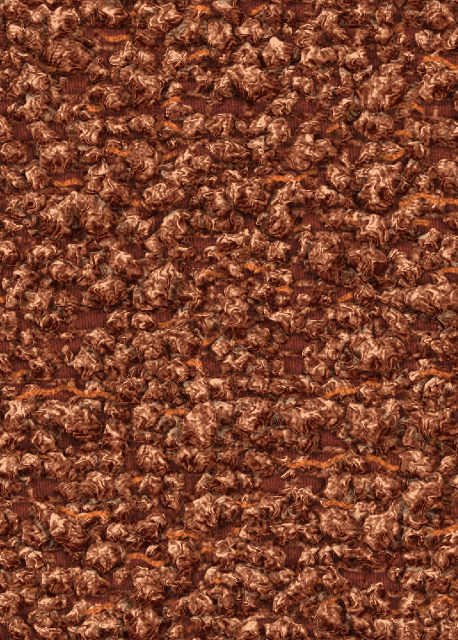
This texture is drawn by a WebGL 1 fragment shader. Its source:

```glsl
precision highp float;
// Copper boucle cloth: rows of ribbed maroon weave and stray orange threads,
// crowded by three sizes of folded yarn curls scattered on jittered cells.
// Each curl is softly lit from above and combed with fine curved filaments.

uniform vec2 u_resolution;

// Yarn colours, dark to light
const vec3 SHADOW = vec3(0.22, 0.055, 0.03);
const vec3 UMBER  = vec3(0.34, 0.11, 0.06);
const vec3 RUST   = vec3(0.48, 0.22, 0.13);
const vec3 COPPER = vec3(0.62, 0.34, 0.22);
const vec3 ROSE   = vec3(0.73, 0.46, 0.34);
const vec3 AMBER  = vec3(0.84, 0.54, 0.37);
const vec3 GLINT  = vec3(0.95, 0.74, 0.58);
const vec3 MAROON = vec3(0.46, 0.19, 0.14);
const vec3 ORANGE = vec3(0.92, 0.47, 0.22);

// Sizes in canvas heights
const float ROWS = 27.0;
const float BARS = 17.0;
const float RIBS = 210.0;
const float STRANDS = 300.0;
const float GRAIN = 360.0;
const float WARP = 0.010;
const vec3 LIGHT = vec3(-0.2, 0.6, 0.77);

float hash(vec2 p) {
  return fract(sin(dot(p, vec2(127.1, 311.7))) * 43758.55);
}

vec2 hash2(vec2 p) {
  return vec2(hash(p), hash(p + 57.3));
}

float noise(vec2 p) {
  vec2 i = floor(p), f = fract(p);
  f = f * f * (3.0 - 2.0 * f);
  return mix(mix(hash(i), hash(i + vec2(1.0, 0.0)), f.x),
             mix(hash(i + vec2(0.0, 1.0)), hash(i + 1.0), f.x), f.y);
}

vec3 yarnColour(float t) {
  vec3 c = mix(SHADOW, UMBER, smoothstep(0.0, 0.14, t));
  c = mix(c, RUST, smoothstep(0.14, 0.36, t));
  c = mix(c, COPPER, smoothstep(0.36, 0.58, t));
  c = mix(c, ROSE, smoothstep(0.58, 0.72, t));
  c = mix(c, AMBER, smoothstep(0.72, 0.82, t));
  return mix(c, GLINT, smoothstep(0.82, 0.96, t));
}

// Ribbed bars between knotted gaps
vec3 weave(vec2 p, float grain) {
  float y = p.y * ROWS;
  float row = floor(y), v = fract(y) - 0.5;
  float x = p.x * BARS + 9.0 * hash(vec2(row, 3.0));
  float u = fract(x) - 0.5;
  float kind = hash(vec2(floor(x), row));

  float knot = noise(p * vec2(100.0, 150.0));
  vec3 colour = yarnColour(0.75 * knot + 0.6 * grain - 0.30);

  float halfWidth = mix(0.3, 0.52, kind);
  float bar = smoothstep(0.0, 0.08, halfWidth - abs(u)) * smoothstep(0.43, 0.30, abs(v));
  float rib = 0.5 + 0.5 * sin(6.2832 * (p.x * RIBS + 0.8 * v + kind));
  float dome = 1.05 - 2.8 * v * v;
  return mix(colour, MAROON * dome * (0.62 + 0.26 * rib + 0.45 * grain), bar);
}

// Loose bright threads running along some rows
vec3 addThreads(vec3 colour, vec2 p, float grain) {
  float row = floor(p.y * ROWS), v = fract(p.y * ROWS) - 0.5;
  float x = p.x * BARS + 9.0 * hash(vec2(row, 8.0));
  float bend = 0.2 * sin(x * 2.3 + row) + 0.1 * sin(x * 7.0);
  float present = smoothstep(0.62, 0.70, noise(vec2(x * 1.1, row * 5.0)));
  float thread = smoothstep(0.17, 0.05, abs(v - bend)) * present;
  return mix(colour, ORANGE * (0.6 + 0.6 * grain), thread * 0.9);
}

// Paints one cellular layer of curls over the colour so far
vec3 addCurls(vec3 colour, vec2 p, vec2 cell, float share, float seed, float grain) {
  vec2 home = floor(p / cell);
  for (int j = -1; j <= 1; j++) {
    for (int i = -1; i <= 1; i++) {
      vec2 id = home + vec2(float(i), float(j));
      vec2 place = hash2(id + seed), look = hash2(id + seed + 19.7);
      if (hash(id + seed + 41.3) > share) continue;

      vec2 s = p - (id + 0.5 + (place - 0.5) * vec2(0.7, 0.4)) * cell;
      float a = (look.x - 0.5) * 2.2;
      mat2 turn = mat2(cos(a), -sin(a), sin(a), cos(a));
      vec2 radius = mix(0.42, 0.66, look.y) * cell.y * vec2(1.2, 0.86);
      vec2 q = turn * s / radius;
      float around = atan(q.y, q.x);
      q *= 1.0 + 0.10 * sin(2.0 * around + 6.2832 * place.x) + 0.06 * sin(5.0 * around + 9.0 * place.y);
      float d = length(q);

      // Contact shadow, cast downward
      float shade = smoothstep(1.35, 0.9, length(s / radius + vec2(0.0, 0.2)));
      colour *= 1.0 - 0.30 * shade;

      // Soft dome, arcs of folded yarn and broken filaments
      vec3 normal = vec3(q * turn, sqrt(max(0.0, 1.0 - d * d)));
      float lit = max(0.0, dot(normal, LIGHT));
      vec2 hub = vec2(place.x - 0.5, -0.35);
      float arc = length((q - hub) * vec2(0.9, 1.2));
      float fold = sin(6.5 * arc + 6.2832 * look.y);
      vec2 fan = q + vec2(0.0, 1.7);
      float along = 1.7 * atan(fan.x, fan.y) * radius.x * STRANDS;
      float strand = noise(vec2(along + 1.2 * fold, length(fan) * radius.y * 110.0) + 40.0 * place);
      float crease = smoothstep(0.42, 0.08, arc) * step(0.4, place.y);

      float tone = 0.21 + 0.50 * lit + 0.78 * (strand - 0.5) + 0.50 * (grain - 0.5);
      tone += 0.10 * fold + 0.12 * (look.x - 0.5) - 0.28 * crease;
      colour = mix(colour, yarnColour(tone), smoothstep(1.05, 0.88, d));
    }
  }
  return colour;
}

void main() {
  vec2 p = gl_FragCoord.xy / u_resolution.y;
  float grain = noise(p * GRAIN);
  p.y += 0.003 * sin(p.x * 9.0 + 1.0) + 0.0015 * sin(p.x * 31.0 + p.y * 12.0);
  vec2 bent = p + WARP * (vec2(noise(p * 75.0), noise(p * 75.0 + 31.0)) - 0.5);

  vec3 colour = weave(p, grain);
  colour = addCurls(colour, bent, vec2(0.031, 0.5 / ROWS), 0.34, 5.0, grain);
  colour = addCurls(colour, bent, vec2(0.033, 0.029), 0.50, 37.0, grain);
  colour = addThreads(colour, p, grain);
  colour = addCurls(colour, bent, vec2(0.042, 1.0 / ROWS), 0.62, 71.0, grain);
  colour = addCurls(colour, bent, vec2(0.070, 0.052), 0.30, 133.0, grain);
  gl_FragColor = vec4(colour, 1.0);
}
```
